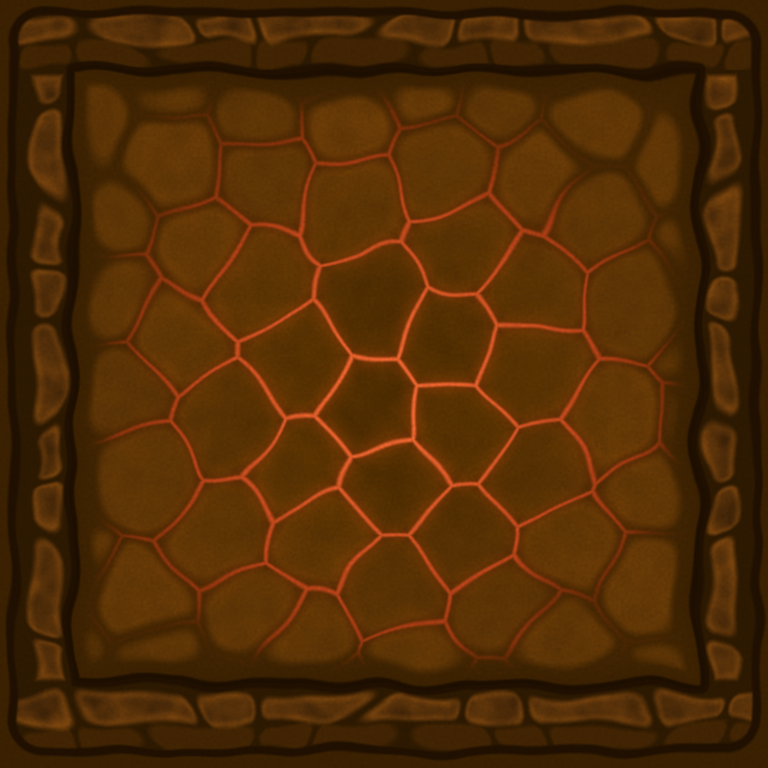
Write a WebGL 2 fragment shader that draws this texture.

```glsl
#version 300 es
precision highp float;
// Cobbled floor split by glowing lava cracks, framed by a ring of rough stone blocks.

#define CRACK_WIDTH 0.0032
#define GLOW_WIDTH 0.0070
#define JITTER 0.20
#define ROW_SHIFT 0.15
#define CELL_ROUNDING 0.006
#define WARP 0.020
#define GRAIN 0.10
#define BLOCK_ROUNDING 0.015

uniform vec2 u_resolution;
out vec4 outColor;

const vec3 SOIL = vec3(0.250, 0.140, 0.006);
const vec3 COBBLE = vec3(0.380, 0.213, 0.022);
const vec3 CENTER_COBBLE = vec3(0.325, 0.185, 0.004);
const vec3 GROOVE = vec3(0.125, 0.062, 0.002);
const vec3 BLOCK_LIGHT = vec3(0.415, 0.232, 0.045);
const vec3 BLOCK_DARK = vec3(0.255, 0.140, 0.010);
const vec3 EMBER = vec3(0.660, 0.190, 0.055);
const vec3 HOT = vec3(1.000, 0.430, 0.220);

vec2 hash2(vec2 p) {
    p = vec2(dot(p, vec2(127.1, 311.7)), dot(p, vec2(269.5, 183.3)));
    return fract(sin(p) * 43758.5) * 2.0 - 1.0;
}

float gradientNoise(vec2 p) {
    vec2 i = floor(p), f = fract(p), u = f * f * (3.0 - 2.0 * f);
    vec2 e = vec2(1.0, 0.0);
    float low = mix(dot(hash2(i), f), dot(hash2(i + e), f - e), u.x);
    float high = mix(dot(hash2(i + e.yx), f - e.yx), dot(hash2(i + 1.0), f - 1.0), u.x);
    return mix(low, high, u.y);
}

float smoothMin(float a, float b, float k) {
    float h = max(k - abs(a - b), 0.0) / k;
    return min(a, b) - h * h * k * 0.25;
}

// Cell centre on a diagonal lattice with staggered rows; jitter grows from the middle.
vec2 cellSeed(vec2 id, mat2 lattice) {
    float stagger = ROW_SHIFT * (1.0 - 2.0 * mod(id.y, 2.0));
    vec2 jitter = JITTER * hash2(id + 7.0) * min(1.0, 0.45 * length(id));
    return lattice * (id + vec2(stagger, 0.0) + jitter);
}

// x: sharp distance to the cell border, y: rounded distance, z: tint
vec3 cobbles(vec2 p) {
    mat2 lattice = mat2(0.100, 0.077, 0.065, -0.081);
    vec2 base = floor(inverse(lattice) * p + 0.5), nearId = base, toNear = vec2(9.0);
    for (int j = -2; j <= 2; j++)
    for (int i = -2; i <= 2; i++) {
        vec2 id = base + vec2(i, j), r = cellSeed(id, lattice) - p;
        if (dot(r, r) < dot(toNear, toNear)) { toNear = r; nearId = id; }
    }
    float sharp = 1.0, sum = 0.0;
    for (int j = -2; j <= 2; j++)
    for (int i = -2; i <= 2; i++) {
        if (i == 0 && j == 0) continue;
        vec2 r = cellSeed(nearId + vec2(i, j), lattice) - p;
        float d = dot(0.5 * (r + toNear), normalize(r - toNear));
        sharp = min(sharp, d);
        sum += exp(-d / CELL_ROUNDING);
    }
    return vec3(sharp, -CELL_ROUNDING * log(sum), hash2(nearId).x);
}

// Signed distance to a row of uneven rounded blocks.
float blockRow(float along, float across, float pitch, float thickness, float seed) {
    float t = along / pitch + seed;
    t += 0.22 * sin(t * 2.3 + seed) + across * 5.0 * sin(t * 1.3);
    float halfThick = thickness * (0.92 + 0.2 * sin(t * 4.1 + seed));
    vec2 halfSize = vec2(0.5 * pitch - 0.004, halfThick);
    vec2 q = vec2(abs(fract(t) - 0.5) * pitch, abs(across)) - halfSize + BLOCK_ROUNDING;
    return length(max(q, 0.0)) + min(max(q.x, q.y), 0.0) - BLOCK_ROUNDING;
}

void main() {
    vec2 uv = gl_FragCoord.xy / u_resolution;
    float mottling = gradientNoise(uv * 28.0) + 0.5 * gradientNoise(uv * 61.0);
    vec2 wobble = vec2(gradientNoise(uv * 13.0), gradientNoise(uv * 13.0 + 40.0));

    // Inner opening and outer rim of the frame
    vec2 fromCenter = uv - vec2(0.5025, 0.5085);
    vec2 q = abs(fromCenter) - vec2(0.4085, 0.4005);
    float opening = length(max(q, 0.0)) + min(max(q.x, q.y), 0.0) + 0.020 * wobble.x;
    vec2 rimQ = abs(uv - vec2(0.501, 0.503)) - vec2(0.485, 0.481) + 0.04;
    float rim = length(max(rimQ, 0.0)) + min(max(rimQ.x, rimQ.y), 0.0) - 0.04 + 0.016 * wobble.y;

    // Cobbled floor
    vec3 cell = cobbles(uv - vec2(0.4635, 0.4596) + WARP * wobble);
    float radius = length(uv - vec2(0.51, 0.48));
    float inset = -opening;
    float stone = smoothMin(cell.y, inset - 0.018, 0.03) - 0.004 * smoothstep(0.2, 0.42, radius);
    vec3 cobble = mix(CENTER_COBBLE, COBBLE, smoothstep(0.08, 0.40, radius));
    cobble *= 1.0 + 0.05 * cell.z + 0.10 * mottling;
    vec3 color = mix(SOIL, cobble, smoothstep(-0.002, 0.012, stone));

    // Lava cracks, hottest near the middle
    float heat = exp(-7.5 * radius * radius) * smoothstep(0.015, 0.06, inset);
    heat *= smoothstep(0.50, 0.32, radius + 0.22 * gradientNoise(uv * 6.0 + 3.0));
    float crack = smoothstep(CRACK_WIDTH * 1.5, 0.0, cell.x);
    color += EMBER * heat * 0.50 * exp(-cell.x / GLOW_WIDTH);
    color = mix(color, mix(EMBER, HOT, heat * heat), crack * min(1.0, heat * 1.6) * 0.85);

    // Frame blocks: one lit row all round, a shaded row along the top and bottom
    bool horizontal = q.y > 0.0;
    bool top = horizontal && fromCenter.y > 0.0;
    float along = horizontal ? uv.x : uv.y;
    float side = horizontal ? sign(fromCenter.y) : 2.0 * sign(fromCenter.x);
    float across = (horizontal ? q.y : q.x) + 0.016 * wobble.x;
    float lit = blockRow(along + 0.016 * wobble.y, across - (top ? 0.055 : 0.031),
                         horizontal ? 0.118 : 0.094, 0.021, 3.0 + side);
    lit = horizontal ? lit : max(lit, q.y + 0.006);
    float shaded = horizontal ? blockRow(along, across - (top ? 0.020 : 0.069), 0.105, 0.018, 8.0 + side) : 1.0;
    vec3 frame = mix(SOIL * 0.70, BLOCK_DARK, smoothstep(0.003, -0.005, shaded));
    float sheen = 0.78 + 0.35 * mottling + 0.20 * smoothstep(-0.014, -0.004, lit);
    frame = mix(frame, BLOCK_LIGHT * sheen, smoothstep(0.003, -0.006, lit));
    color = mix(color, frame, smoothstep(-0.001, 0.002, opening));

    // Surround and the two dark outlines
    color = mix(color, SOIL * 0.92, smoothstep(-0.001, 0.002, rim));
    color = mix(color, GROOVE, smoothstep(0.009, 0.004, abs(opening)));
    color = mix(color, GROOVE, smoothstep(0.008, 0.003, abs(rim)));
    color *= 1.0 - 0.12 * exp(-max(inset, 0.0) / 0.02) * step(0.0, inset);

    // Fine grain
    color *= 1.0 + GRAIN * gradientNoise(uv * 230.0);
    outColor = vec4(clamp(color, 0.0, 1.0), 1.0);
}
```
